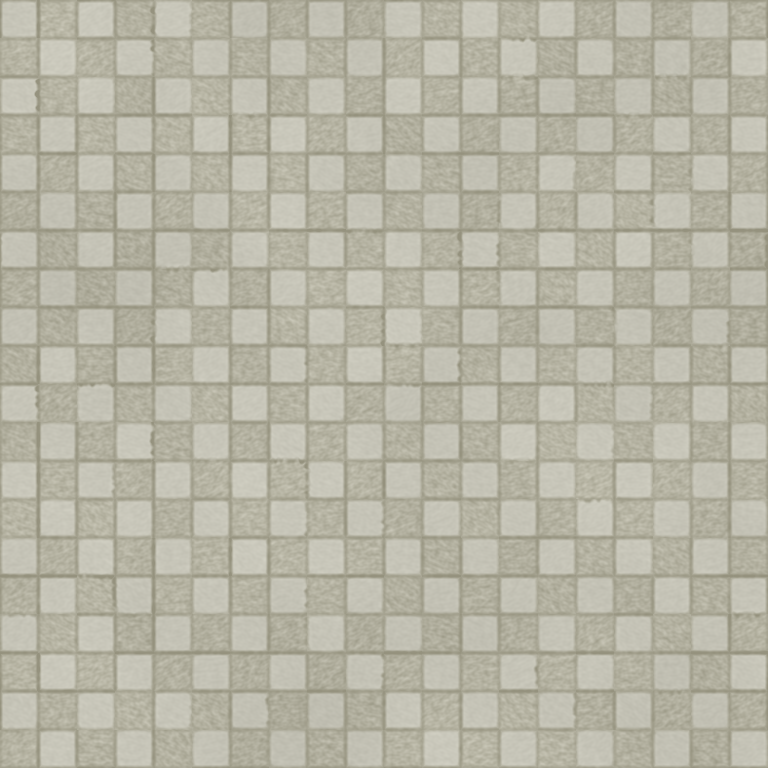
Write a Shadertoy shader that draws this pattern.

```glsl
// Checkerboard of smooth and grainy stone tiles, 20 by 20, with soft worn grooves.

const float TILES = 20.0;

vec2 hash2(vec2 p) {
    uvec2 q = uvec2(ivec2(p)) * uvec2(1597334673u, 3812015801u);
    uint n = (q.x ^ q.y) * 1597334673u;
    n = (n ^ (n >> 15)) * 2246822519u;
    n ^= n >> 13;
    return vec2(n & 65535u, n >> 16) / 65535.0;
}

float cornerSlope(vec2 corner, vec2 offset, float period) {
    float angle = 6.28318 * hash2(mod(corner, period)).x;
    return dot(vec2(cos(angle), sin(angle)), offset);
}

// Gradient noise that wraps after a whole period
float gradientNoise(vec2 p, float period) {
    vec2 i = floor(p), f = p - i;
    vec2 u = f * f * f * (f * (f * 6.0 - 15.0) + 10.0);
    vec2 e = vec2(1, 0);
    float low = mix(cornerSlope(i, f, period), cornerSlope(i + e, f - e, period), u.x);
    float high = mix(cornerSlope(i + e.yx, f - e.yx, period),
                     cornerSlope(i + 1.0, f - 1.0, period), u.x);
    return mix(low, high, u.y);
}

// Strength of the groove along one family of parallel tile edges
float groove(float across, float along, float seed, float pixel) {
    float line = floor(across + 0.5);
    vec2 edge = mod(vec2(line, floor(along)), TILES);
    vec2 wear = hash2(edge + seed);
    float chipped = step(0.93, wear.y);
    float ripple = gradientNoise(vec2(along * 7.0, edge.x + 0.5), TILES * 7.0);
    float dist = abs(across - line + 0.07 * chipped * ripple);
    float lineWear = hash2(vec2(edge.x, seed + 25.0)).x;
    float depth = mix(0.2, 1.15, 0.55 * wear.x + 0.45 * lineWear);
    depth *= 1.0 + (0.4 + chipped) * ripple;
    return depth * (1.0 - smoothstep(0.0, 0.085 + 0.5 * pixel, dist));
}

// Short, mostly level flecks, turned and shifted differently in each tile
float tileGrain(vec2 local, vec2 cell) {
    vec2 random = hash2(cell + 80.0);
    float angle = (random.x - 0.5) * 1.1;
    float c = cos(angle), s = sin(angle);
    vec2 q = mat2(c, -s, s, c) * (local - 0.5);
    vec2 shift = floor(random * 200.0);
    float strokes = gradientNoise(q * vec2(4, 8) + shift, 256.0);
    float specks = gradientNoise(q * vec2(9, 13) + shift.yx, 256.0);
    return strokes + 0.9 * specks;
}

void mainImage(out vec4 fragColor, in vec2 fragCoord) {
    vec2 p = fragCoord / iResolution.xy * TILES;
    float pixel = TILES / iResolution.y;
    vec2 cell = mod(floor(p), TILES);
    vec2 local = fract(p);

    // Alternating tiles with softened borders, the smooth ones slightly smaller
    vec2 wave = sin(3.14159 * p);
    float soften = 0.06 + 1.5 * pixel;
    float smoothTile = 1.0 - smoothstep(-soften, soften, wave.x * wave.y + 0.04);

    // Tone drifts from tile to tile and across the whole floor
    float tone = (hash2(cell + 140.0).x - 0.5) * 0.018;
    tone += 0.030 * gradientNoise(p * 0.2, 4.0) + 0.016 * gradientNoise(p * 0.5, 10.0);

    // Surface: grain on the darker tiles, a pale rim on the lighter ones
    float grain = tileGrain(local, cell);
    vec2 border = min(local, 1.0 - local);
    float rim = 1.0 - smoothstep(0.08, 0.18, min(border.x, border.y));
    vec3 rough = vec3(0.705, 0.696, 0.630) + grain * vec3(0.070, 0.070, 0.076);
    vec3 pale = vec3(0.772, 0.766, 0.716) + grain * 0.024 + rim * 0.010;
    vec3 color = mix(rough, pale, smoothTile) + tone;

    // Grooves
    float grooves = max(groove(p.x, p.y, 0.0, pixel), groove(p.y, p.x, 40.0, pixel));
    color = mix(color, vec3(0.585, 0.574, 0.495), clamp(grooves, 0.0, 1.0));

    fragColor = vec4(color, 1.0);
}
```
